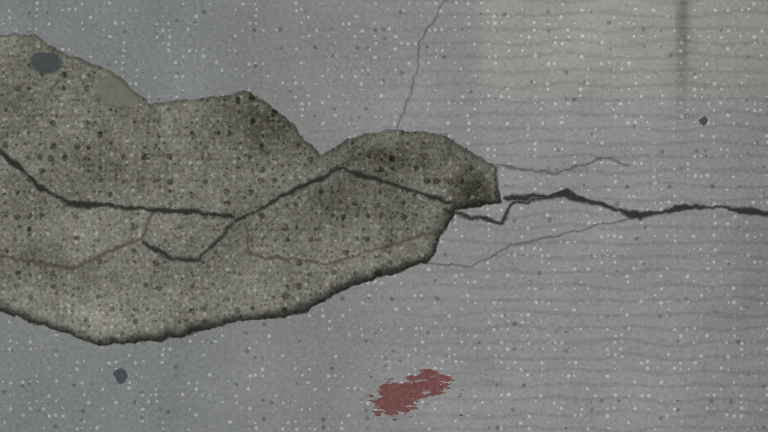
Write a Shadertoy shader that draws this texture.

```glsl
// Weathered concrete: a spalled hollow, rough with aggregate, opens into thin cracks.
// A warped polygon bounds the hollow and short polylines carve the cracks; gradient
// noise and scattered pebbles give grain. Lengths are percent of the canvas height.

const vec2 hollow[23] = vec2[23](
  vec2(-20, 93), vec2(8, 92), vec2(14, 88), vec2(25, 84), vec2(35, 76), vec2(44, 77),
  vec2(58, 79), vec2(66, 73), vec2(74, 64), vec2(81, 68), vec2(90, 70), vec2(102, 69),
  vec2(110, 64), vec2(115, 61), vec2(116, 53), vec2(105, 51), vec2(99, 39), vec2(82, 34),
  vec2(69, 27), vec2(53, 25), vec2(37, 21), vec2(23, 20), vec2(-20, 35));

vec2 hash2(vec2 p) {
  vec3 q = fract(p.xyx * vec3(0.1031, 0.103, 0.0973));
  q += dot(q, q.yzx + 33.33);
  return fract((q.xx + q.yz) * q.zy);
}

float corner(vec2 cell, vec2 f, vec2 o) {
  return dot(hash2(cell + o) * 2.0 - 1.0, f - o);
}

float gradientNoise(vec2 p) {
  vec2 i = floor(p), f = fract(p), u = f * f * (3.0 - 2.0 * f);
  return mix(mix(corner(i, f, vec2(0)), corner(i, f, vec2(1, 0)), u.x),
             mix(corner(i, f, vec2(0, 1)), corner(i, f, vec2(1)), u.x), u.y);
}

float fbm(vec2 p) {
  float sum = 0.0, amp = 1.0;
  for (int i = 0; i < 4; i++) {
    sum += amp * gradientNoise(p);
    p = mat2(1.6, 1.2, -1.2, 1.6) * p + 7.0;
    amp *= 0.55;
  }
  return sum;
}

float segment(vec2 p, vec2 a, vec2 b) {
  vec2 ab = b - a;
  return length(p - a - ab * clamp(dot(p - a, ab) / dot(ab, ab), 0.0, 1.0));
}

// Signed distance to the hollow, negative inside
float hollowDistance(vec2 p) {
  float d = 1e4, side = 1.0;
  for (int i = 0, j = 22; i < 23; j = i++) {
    vec2 a = hollow[i], b = hollow[j];
    d = min(d, segment(p, a, b));
    if ((a.y > p.y) != (b.y > p.y) &&
        p.x < a.x + (b.x - a.x) * (p.y - a.y) / (b.y - a.y)) side = -side;
  }
  return d * side;
}

// Coverage of a crack through four points, two in each vec4
float crack(vec2 p, float width, vec4 a, vec4 b) {
  float d = min(segment(p, a.xy, a.zw), min(segment(p, a.zw, b.xy), segment(p, b.xy, b.zw)));
  float soft = 0.35 + 50.0 / iResolution.y;
  width *= 1.0 + 1.2 * gradientNoise(p * 0.18);
  return 1.0 - smoothstep(width - soft, width + soft, d);
}

float blob(vec2 p, vec2 centre, vec2 radii) {
  vec2 q = (p - centre) / radii;
  return exp(-dot(q, q));
}

float spot(vec2 p, vec2 centre, vec2 radii) {
  return smoothstep(0.27, 0.5, blob(p, centre, radii));
}

// One irregular grain per cell, present with the given chance
float pebbles(vec2 p, float chance) {
  vec2 cell = floor(p), r = hash2(cell + 19.0);
  float d = length(fract(p) - 0.35 - 0.3 * hash2(cell)) - 0.1 - 0.2 * r.y;
  return step(r.x, chance) * (1.0 - smoothstep(-0.1, 0.08, d + 0.12 * gradientNoise(p * 4.0)));
}

void mainImage(out vec4 fragColor, in vec2 fragCoord) {
  float px = 100.0 / iResolution.y;
  vec2 p = fragCoord * px;
  vec2 w = p + 0.9 * vec2(fbm(p * 0.3), fbm(p * 0.3 + 40.0));
  float broad = fbm(p * 0.06), grain = fbm(p * 1.1);

  // Raked slab with pale flecks and uneven light
  vec3 col = mix(vec3(0.475, 0.485, 0.485), vec3(0.535, 0.54, 0.54), smoothstep(20.0, 125.0, p.x));
  col += vec3(0.055, 0.045, 0.025) * smoothstep(109.0, 114.0, p.x) * smoothstep(62.0, 95.0, p.y);
  col -= 0.05 * smoothstep(150.0, 185.0, p.x) + 0.13 * blob(p, vec2(158, 96), vec2(1.6, 16));
  float rake = sin(1.9 * p.y + 4.0 * gradientNoise(p * vec2(0.08, 0.2)));
  rake = smoothstep(0.35, 1.0, rake + 0.7 * gradientNoise(p * vec2(0.5, 1.2)));
  col += 0.035 * broad + 0.055 * grain - 0.035 * rake * smoothstep(60.0, 125.0, p.x);
  col += 0.13 * pebbles(p * 0.65, 0.22) - 0.1 * pebbles(p * 0.5 + 31.0, 0.06);

  // Rough aggregate inside the hollow
  float d = hollowDistance(w), edge = 0.7 * px + 0.15;
  vec3 rough = vec3(0.43, 0.425, 0.39) + 0.1 * broad + 0.13 * grain + 0.07 * fbm(p * 0.35);
  rough += 0.05 * blob(p, vec2(20, 47), vec2(18, 6)) + 0.055 * blob(p, vec2(38, 28), vec2(38, 6));
  rough -= 0.13 * blob(p, vec2(61, 71), vec2(9, 7)) + 0.09 * blob(p, vec2(90, 64), vec2(15, 5));
  rough -= 0.07 * blob(p, vec2(76, 52), vec2(12, 6)) + 0.2 * blob(p, vec2(110, 56), vec2(5, 4));
  rough += 0.1 * pebbles(p * 0.6 + 50.0, 0.3);
  rough -= 0.13 * pebbles(p * 0.37, 0.3) + 0.1 * pebbles(p * 0.8 + 9.0, 0.3);
  rough = mix(rough, vec3(0.42, 0.43, 0.39), 0.8 * spot(w, vec2(27.5, 79.5), vec2(6, 4)));
  float shade = smoothstep(-1.2, 1.6, hollowDistance(w + vec2(0.6, -1.8)));
  shade = 0.5 * shade * (1.0 - smoothstep(50.0, 66.0, p.y));
  rough *= (1.0 - shade) * (1.0 - 0.22 * smoothstep(-1.4, 0.0, d));
  col = mix(rough, col, smoothstep(-edge, edge, d));

  // Hairline cracks, then deep ones
  float fine = crack(w, 0.2, vec4(113, 62, 128, 60), vec4(141, 63.5, 145, 62));
  fine = max(fine, crack(w, 0.15, vec4(99, 39, 109, 38), vec4(118, 43, 148, 50)));
  fine = max(fine, crack(w, 0.1, vec4(104, 101, 97, 90), vec4(96.5, 83, 92, 70)));
  fine = max(fine, crack(w, 0.35, vec4(-2, 41, 17, 38), vec4(33, 45, 35, 51)));
  fine = max(fine, crack(w, 0.3, vec4(57, 48, 58, 41), vec4(76, 39, 103, 47)));
  float deep = crack(w, 0.65, vec4(117, 54, 131, 55), vec4(141, 52, 148, 50));
  deep = max(deep, crack(w, 0.55, vec4(148, 50, 158, 52), vec4(168, 52, 180, 50)));
  deep = max(deep, crack(w, 0.45, vec4(55, 49, 72, 58), vec4(79, 61, 104, 53)));
  deep = max(deep, crack(w, 0.5, vec4(-2, 67, 10, 56), vec4(16, 53, 54, 50)));
  deep = max(deep, crack(w, 0.4, vec4(103, 51, 116, 48.5), vec4(119, 53, 128, 54.5)));
  deep = max(deep, crack(w, 0.35, vec4(33, 44, 40, 40), vec4(46, 40, 54, 48)));
  col = mix(col, vec3(0.26, 0.25, 0.22), 0.65 * fine);
  col = mix(col, vec3(0.14, 0.15, 0.14), 0.85 * deep);

  // Dark stones and a scuffed red stain
  float stones = spot(w, vec2(10.6, 85.6), vec2(3.8, 2.6)) + spot(w, vec2(28, 13), vec2(1.7));
  stones += spot(w, vec2(163, 72), vec2(1));
  col = mix(col, vec3(0.25, 0.27, 0.28), 0.85 * stones);
  float stain = blob(p, vec2(91, 7.5), vec2(5.5, 4.5)) + 0.8 * blob(p, vec2(100, 11.5), vec2(5, 4));
  stain = smoothstep(0.4, 0.58, stain + 0.65 * fbm(p * vec2(0.35, 0.9)));
  col = mix(col, vec3(0.43, 0.25, 0.25) + 0.06 * grain, 0.85 * stain);

  fragColor = vec4(col, 1.0);
}
```
